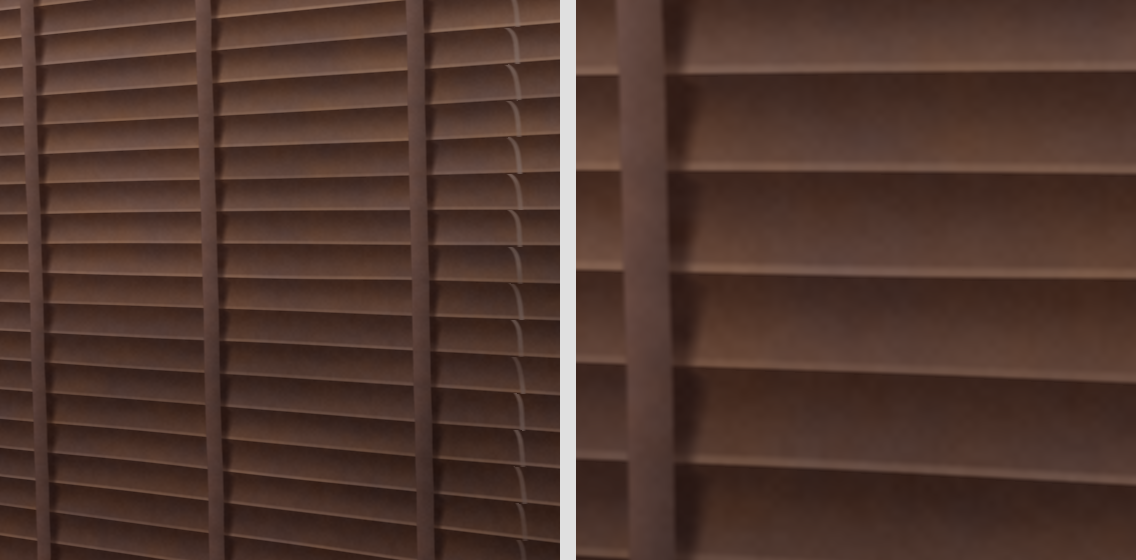
Left, the full canvas; right, a detail of the centre.
Reproduce this pattern procedurally as a WebGL 2 fragment shader.

```glsl
#version 300 es
precision highp float;
// Brown slatted blind seen at an angle: the rows fan out from a level line,
// crossed by three leaning tapes with scalloped shadows and one pale cord.
// Each slat is a shading ramp; value noise adds wobble, stains and grain.

uniform vec2 u_resolution;
out vec4 fragColor;

float hash(vec2 p) {
    return fract(sin(dot(p, vec2(127.1, 311.7))) * 43758.5453);
}

float noise(vec2 p) {
    vec2 i = floor(p), f = fract(p);
    f = f * f * (3.0 - 2.0 * f);
    return mix(mix(hash(i), hash(i + vec2(1, 0)), f.x),
               mix(hash(i + vec2(0, 1)), hash(i + vec2(1, 1)), f.x), f.y);
}

// Slat colour; f runs from 0 under the upper edge to 1 at the lower edge.
vec3 slatColor(float f, float light, float glint) {
    vec3 shade = vec3(0.215, 0.130, 0.100);
    vec3 wood = vec3(0.390, 0.280, 0.230);
    float ramp = 0.08 + 0.92 * smoothstep(-0.05, 0.98, f);
    vec3 color = mix(shade, wood, ramp * light);
    float lip = smoothstep(0.84, 0.93, f);
    color = mix(color, vec3(0.50, 0.385, 0.32), lip * glint);
    return mix(color, shade, smoothstep(0.94, 1.0, f));
}

void main() {
    vec2 uv = gl_FragCoord.xy / u_resolution;
    float down = 1.0 - uv.y;

    // Rows widen to the right and spread from the level line
    float row = (down - 0.384 + 0.009 * uv.x) / (0.052 + 0.0145 * uv.x);
    float straightRow = row;
    row += 0.06 * (noise(vec2(uv.x * 4.0, row * 0.9 + 30.0)) - 0.5);
    float slat = floor(row);
    float f = fract(row);

    // Tapes passed so far tell which panel this is
    float panel = 0.0, tape = 0.0, tapeSide = 0.0, shadow = 0.0;
    for (int n = 0; n < 3; n++) {
        float i = float(n);
        float center = 0.048 + 0.314 * i + 0.032 * i * (i - 1.0)
                     + (0.031 - 0.005 * i) * down;
        float halfWidth = 0.0118 + 0.0018 * i;
        float d = uv.x - center + 0.0015 * (noise(vec2(i * 9.0, row)) - 0.5);
        panel += step(0.0, d);
        float cover = 1.0 - smoothstep(halfWidth - 0.0025, halfWidth + 0.0025, abs(d));
        tape = max(tape, cover);
        tapeSide += cover * d / halfWidth;
        float reach = 0.016 + 0.014 * (1.0 - f) * smoothstep(0.0, 0.15, f);
        float past = d - halfWidth;
        shadow = max(shadow, step(0.0, d) * (1.0 - smoothstep(0.35 * reach, reach, past)));
    }

    // Slats, uneven from row to row and panel to panel
    float vary = hash(vec2(slat + 20.0, panel));
    float light = 0.80 + 0.24 * vary + 0.30 * (0.5 - down);
    float glint = (0.50 + 0.4 * hash(vec2(slat + 47.0, panel)))
                * (0.75 + 0.25 * smoothstep(0.0, 0.6, abs(down - 0.42)));
    vec3 color = slatColor(f, light, glint);

    // Warm stains stretched along the slats
    float stain = noise(vec2(uv.x * 14.0, row * 1.6 + 60.0));
    color *= mix(vec3(0.95, 0.97, 1.05), vec3(1.04, 1.01, 0.95), stain);

    // Tape shadow, deepest under each slat edge
    color = mix(color, vec3(0.175, 0.100, 0.080),
                shadow * (0.95 - 0.35 * smoothstep(0.6, 0.95, f)));

    // Cord hooks to the left at the top of every slat
    float g = fract(straightRow);
    float hook = mix(0.015, 0.008, smoothstep(0.3, 0.8, down));
    float cordX = 0.922 + 0.013 * down - hook * exp(-6.0 * g)
                + 0.004 * (g - 0.5) + 0.003 * (noise(vec2(row, 5.0)) - 0.5);
    float cord = 1.0 - smoothstep(0.001, 0.0075, abs(uv.x - cordX));
    color = mix(color, vec3(0.47, 0.385, 0.35),
                cord * (0.45 + 0.4 * noise(vec2(row * 2.0, 8.0))));

    // Tape cloth, paler on the left, faintly dented by the slats
    vec3 cloth = vec3(0.335, 0.238, 0.208) * (1.0 - 0.10 * tapeSide);
    cloth *= 0.98 + 0.04 * sin(3.1416 * f);
    color = mix(color, cloth, tape);

    // Room light: bright at the upper left, dim at the lower right
    color *= mix(vec3(1.19, 1.22, 1.23), vec3(0.88, 0.86, 0.87), smoothstep(-0.1, 1.0, down));
    color *= 1.04 - 0.14 * smoothstep(0.2, 1.0, uv.x);
    color *= 0.92 + 0.16 * noise(uv * vec2(4.0, 6.0) + 12.0);

    // Soft blotches and fine grain
    float grain = noise(uv * 70.0) * 0.5 + noise(uv * 210.0) * 0.5 - 0.5;
    color += 0.028 * grain;
    color.rb += 0.012 * (noise(uv * 55.0 + 90.0) - 0.5) * vec2(1.0, -1.0);

    fragColor = vec4(color, 1.0);
}
```
